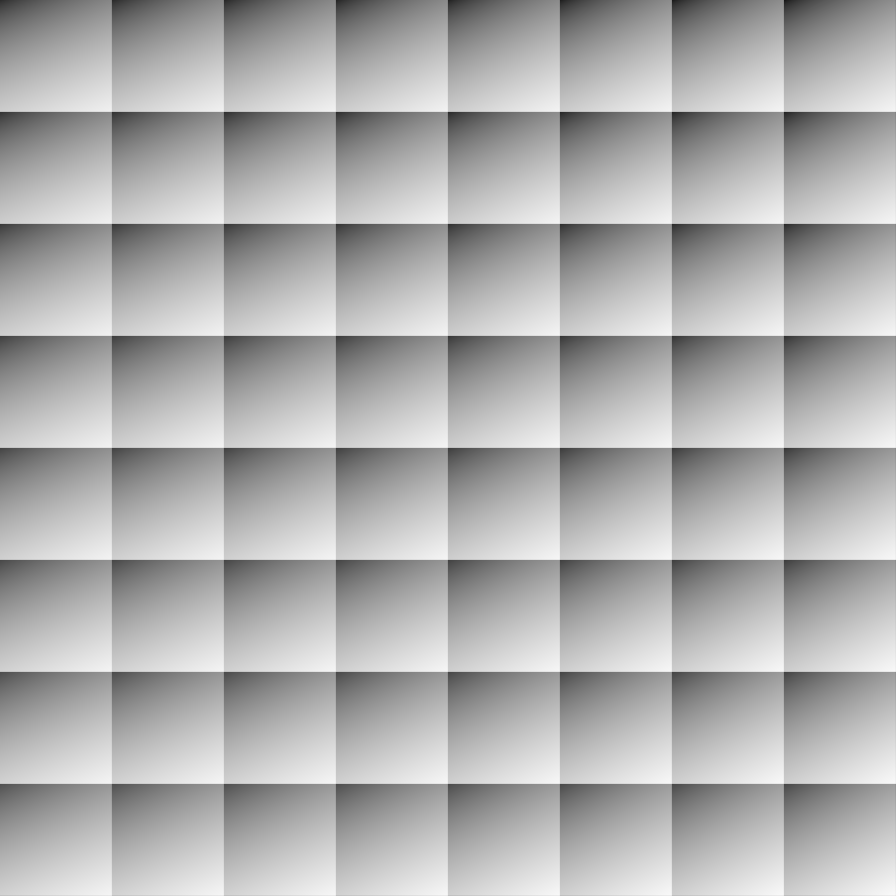
This pattern is drawn by a three.js fragment shader. Its source:

```glsl
// Eight by eight grid of square tiles, each shaded from a dark upper left to a light lower right corner.
varying vec2 vUv;

#define TILES 8.0        // repeats across and down
#define SLOPE_X 0.28     // light gained across a tile
#define SLOPE_Y 0.60     // light gained down a tile
#define BASE 0.05        // light at the dark corner
#define ROW_LIFT 0.07    // extra light from top row to bottom row
#define COLUMN_TILT 0.06 // extra slope from left column to right column
#define GAMMA 0.5        // tone curve, lifts the mid greys
#define SEAM 0.006       // soft edge, as a share of a tile

// Repeating ramp from 0 to 1 whose drop is softened over the seam.
vec2 softSaw(vec2 p) {
  vec2 ramp = fract(p);
  return ramp * (1.0 - smoothstep(1.0 - SEAM, 1.0, ramp));
}

void main() {
  // Grid counted from the upper left corner
  vec2 grid = vec2(vUv.x, 1.0 - vUv.y) * TILES;
  vec2 local = softSaw(grid);

  // Position of the tile in the grid, from -0.5 to 0.5
  vec2 place = floor(grid) / (TILES - 1.0) - 0.5;

  // Slanted gradient, lighter toward the bottom and steeper toward the right
  float light = BASE + SLOPE_X * local.x + SLOPE_Y * local.y;
  light += ROW_LIFT * place.y * (1.0 - 0.5 * local.y);
  light += COLUMN_TILT * place.x * (local.x - 0.4);

  float grey = pow(clamp(light, 0.005, 1.0), GAMMA);
  gl_FragColor = vec4(vec3(grey), 1.0);
}
```
